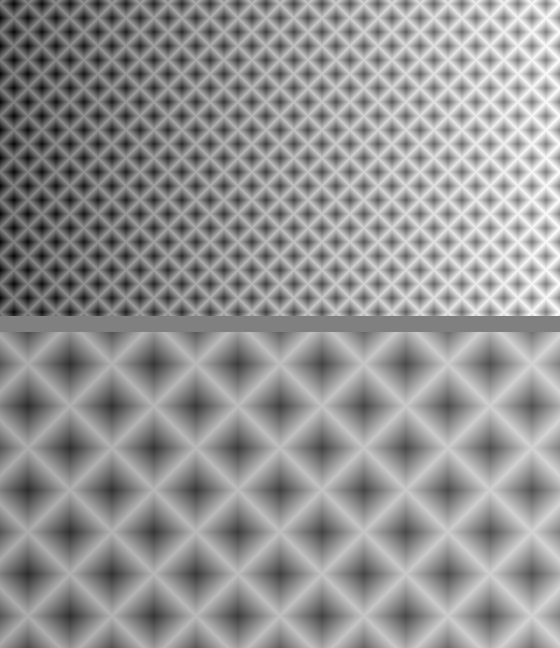
Top: the whole. Bottom: its middle third, enlarged.
Reproduce this pattern procedurally as a WebGL 2 fragment shader.

```glsl
#version 300 es
precision highp float;

#define REPEATS_ACROSS 20.0
#define RAMP_WEIGHT 0.5
#define RAMP_LEFT 0.0
#define RAMP_RIGHT 1.0

uniform vec2 u_resolution;
out vec4 fragColor;

// Inverted pyramid on a diagonal lattice: 0 at cell centres, 1 on the ridges
float diamondPyramid(vec2 p) {
    vec2 diagonal = vec2(p.x + p.y, p.x - p.y);
    vec2 fromCentre = 2.0 * abs(fract(diagonal + 0.5) - 0.5);
    return max(fromCentre.x, fromCentre.y);
}

void main() {
    // Lattice units, centred on the canvas
    vec2 p = (gl_FragCoord.xy - 0.5 * u_resolution) / u_resolution.x * REPEATS_ACROSS;

    // Average four subsamples to soften the ridges
    float pixel = REPEATS_ACROSS / u_resolution.x;
    float pyramid = 0.0;
    for (int i = 0; i < 4; i++) {
        vec2 offset = vec2(i & 1, i >> 1) - 0.5;
        pyramid += 0.25 * diamondPyramid(p + 0.5 * pixel * offset);
    }

    // Blend the pyramids with a left-to-right light ramp
    float ramp = mix(RAMP_LEFT, RAMP_RIGHT, gl_FragCoord.x / u_resolution.x);
    float grey = mix(pyramid, ramp, RAMP_WEIGHT);
    fragColor = vec4(vec3(grey), 1.0);
}
```
